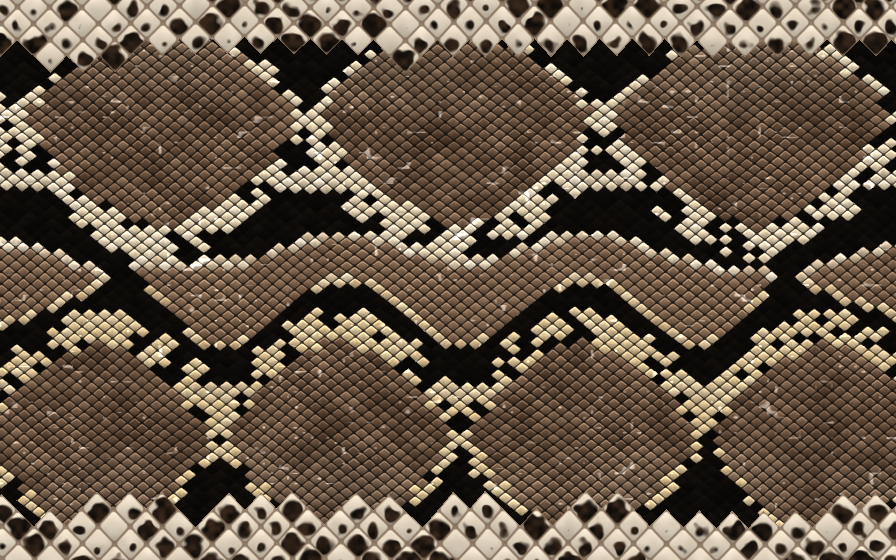
A Shadertoy shader for this texture:

```glsl
// Snake skin: staggered scales, each coloured whole by the pattern at its centre.
// The pattern has three saddles above, four below, a wavy band along the spine,
// speckled cream rings, and belly borders of larger blotched scales.

const float TAU = 6.2832;
const vec2 SCALE_SIZE = vec2(0.0270, 0.0215);
const vec2 BELLY_SIZE = vec2(0.058, 0.060);
const float BELLY_START = 0.412;                // distance from mid height

// Saddles: first centre, spacing, half width, half heights toward spine and belly
const vec2 TOP_CENTRE = vec2(0.287, 0.790);
const float TOP_SPACING = 0.528;
const vec3 TOP_EXTENT = vec3(0.240, 0.195, 0.165);
const vec2 LOW_CENTRE = vec2(0.177, 0.220);
const float LOW_SPACING = 0.432;
const vec3 LOW_EXTENT = vec3(0.198, 0.170, 0.180);
const float RING_SIDE = 0.024;
const float RING_SPINE = 0.066;
const vec2 STREAK_SIZE = vec2(0.066, 0.018);

// Spine band: gap position, repeat length, crest phase
const float BAND_GAP = 0.221;
const float BAND_LENGTH = 1.180;
const float BAND_PHASE = 0.396;

const vec3 BLACK = vec3(0.045, 0.036, 0.028);
const vec3 UMBER = vec3(0.23, 0.16, 0.11);
const vec3 BROWN = vec3(0.39, 0.295, 0.22);
const vec3 TAN = vec3(0.53, 0.42, 0.33);
const vec3 SHEEN = vec3(0.69, 0.63, 0.55);
const vec3 CREAM = vec3(0.90, 0.85, 0.77);
const vec3 STRAW = vec3(0.80, 0.69, 0.50);

float hash(vec2 p) {
    return fract(sin(dot(p, vec2(127.1, 311.7))) * 43758.5);
}

float noise(vec2 p) {
    vec2 i = floor(p), f = fract(p);
    f = f * f * (3.0 - 2.0 * f);
    return mix(mix(hash(i), hash(i + vec2(1, 0)), f.x),
               mix(hash(i + vec2(0, 1)), hash(i + vec2(1, 1)), f.x), f.y);
}

// Diamond lattice: cell id, cell centre and position within the cell
void lattice(vec2 p, vec2 size, out vec2 id, out vec2 centre, out vec2 f) {
    vec2 u = p / size;
    vec2 d = vec2(u.x + u.y, u.x - u.y);
    id = floor(d);
    f = d - id - 0.5;
    vec2 m = id + 0.5;
    centre = 0.5 * vec2(m.x + m.y, m.x - m.y) * size;
}

float roundedBox(vec2 f, float halfSize, float radius) {
    vec2 q = abs(f) - halfSize + radius;
    return length(max(q, 0.0)) + min(max(q.x, q.y), 0.0) - radius;
}

// Offset from the nearest saddle centre; y grows toward the spine
vec2 saddleOffset(vec2 c, vec2 first, float spacing, float toSpine) {
    float x = mod(c.x - first.x + 0.5 * spacing, spacing) - 0.5 * spacing;
    return vec2(x, (c.y - first.y) * toSpine);
}

float saddle(vec2 q, vec3 extent) {
    vec2 n = abs(q) / vec2(extent.x, q.y > 0.0 ? extent.y : extent.z);
    return (pow(pow(n.x, 1.4) + pow(n.y, 1.4), 0.714) - 1.0) * extent.y;
}

// Approximate signed distance to the wavy spine band
float spineBand(vec2 c) {
    float s = mod(c.x - BAND_GAP, BAND_LENGTH);
    float end = min(s, BAND_LENGTH - s) - 0.024;
    float inside = step(BAND_GAP, c.x) * step(c.x, BAND_GAP + BAND_LENGTH);
    float wave = cos(TAU * (c.x - BAND_PHASE) / LOW_SPACING);
    float mid = 0.5 - mix(0.005, 0.042, inside) * wave;
    float taper = sqrt(clamp(end / 0.13, 0.0, 1.0));
    return max(abs(c.y - mid) - (0.058 + 0.016 * wave) * taper, -end);
}

// Colour of a whole body scale
vec3 bodyColour(vec2 c, vec2 id) {
    float rnd = hash(id);
    bool upper = c.y > 0.5;
    vec2 q = upper ? saddleOffset(c, TOP_CENTRE, TOP_SPACING, -1.0)
                   : saddleOffset(c, LOW_CENTRE, LOW_SPACING, 1.0);
    float d = saddle(q, upper ? TOP_EXTENT : LOW_EXTENT) + 0.012 * (rnd - 0.5);
    float ring = mix(RING_SIDE, RING_SPINE, smoothstep(-0.02, 0.07, q.y));
    vec3 pale = mix(CREAM, STRAW, (upper ? 0.1 : 0.55) + 0.35 * rnd);

    float band = spineBand(c);
    if (band < 0.006) {
        vec3 fill = mix(BROWN, TAN, 0.25 + 0.5 * noise(c * 22.0) + 0.2 * rnd);
        return band > -0.009 ? mix(pale, TAN, 0.35 * rnd) : fill;
    }
    // Short pale streaks between neighbouring saddles
    float gapX = (upper ? TOP_SPACING : LOW_SPACING) * 0.5 - abs(q.x);
    float streakY = q.y - (upper ? 0.113 : 0.083) - 1.5 * gapX * gapX;
    if (length(vec2(gapX, streakY) / STREAK_SIZE) < 1.0) return mix(pale, SHEEN, 0.5 * rnd);

    if (d < 0.0) {
        float mottling = noise(c * 28.0) * 0.55 + rnd * 0.3 + smoothstep(0.0, -0.19, d) * 0.1;
        vec3 fill = mix(TAN, UMBER, mottling);
        return mix(fill, SHEEN, 0.22 * smoothstep(0.03, -0.1, q.y) * noise(c * 9.0));
    }
    float speckle = 0.55 * rnd + 0.45 * hash(floor(id * 0.5) + 7.0);
    return d < ring && speckle > 0.42 ? pale : BLACK * (0.8 + 0.6 * rnd);
}

void mainImage(out vec4 fragColor, in vec2 fragCoord) {
    float pixel = 1.0 / iResolution.y;
    vec2 p = fragCoord * pixel;
    vec2 warped = p + 0.009 * (vec2(noise(p * 7.0), noise(p * 7.0 + 31.0)) - 0.5);
    vec2 id, c, f;

    // Body scales: dark seams, lit upper edge, glossy rim on the flanks
    lattice(warped, SCALE_SIZE, id, c, f);
    float edge = roundedBox(f, 0.45, 0.2);
    float aa = pixel / SCALE_SIZE.y;
    vec3 base = bodyColour(c, id);
    vec3 col = base * (0.98 + 0.38 * (f.x - f.y) + 0.14 * (noise(p * 240.0) - 0.5));
    float rim = smoothstep(0.12, 0.0, abs(edge + 0.1)) * step(0.0, f.x - f.y);
    col += SHEEN * rim * (0.06 + 0.22 * noise(p * 16.0)) * smoothstep(0.1, 0.35, base.r);
    col = mix(col, mix(BLACK, base, 0.2), smoothstep(-aa, aa, edge));
    col += 0.4 * smoothstep(0.86, 1.0, noise(p * vec2(70.0, 110.0))) * step(0.2, base.r);

    // Belly borders: large cream scales with ragged dark blotches
    lattice(warped, BELLY_SIZE, id, c, f);
    float depth = abs(c.y - 0.5) - BELLY_START + 0.03 * (hash(id) - 0.5);
    if (depth > 0.0) {
        edge = roundedBox(f, 0.47, 0.16);
        aa = pixel / BELLY_SIZE.y;
        vec2 g = (warped - c) / BELLY_SIZE - vec2(0.2 * (hash(id + 3.0) - 0.5), -0.14);
        float radius = 0.46 * hash(id + 9.0) - 0.5 * depth;
        float blotch = length(g) - radius + 0.24 * (noise(p * 75.0) - 0.5);
        vec3 scale = mix(CREAM, SHEEN, 0.35 * noise(p * 60.0)) * (0.98 + 0.2 * (f.x - f.y));
        scale = mix(scale, mix(BLACK, UMBER, noise(p * 90.0)), smoothstep(0.07, -0.07, blotch));
        col = mix(scale, mix(BROWN, SHEEN, 0.35), 0.85 * smoothstep(-aa - 0.03, aa, edge));
    }
    fragColor = vec4(clamp(col, 0.0, 1.0), 1.0);
}
```
